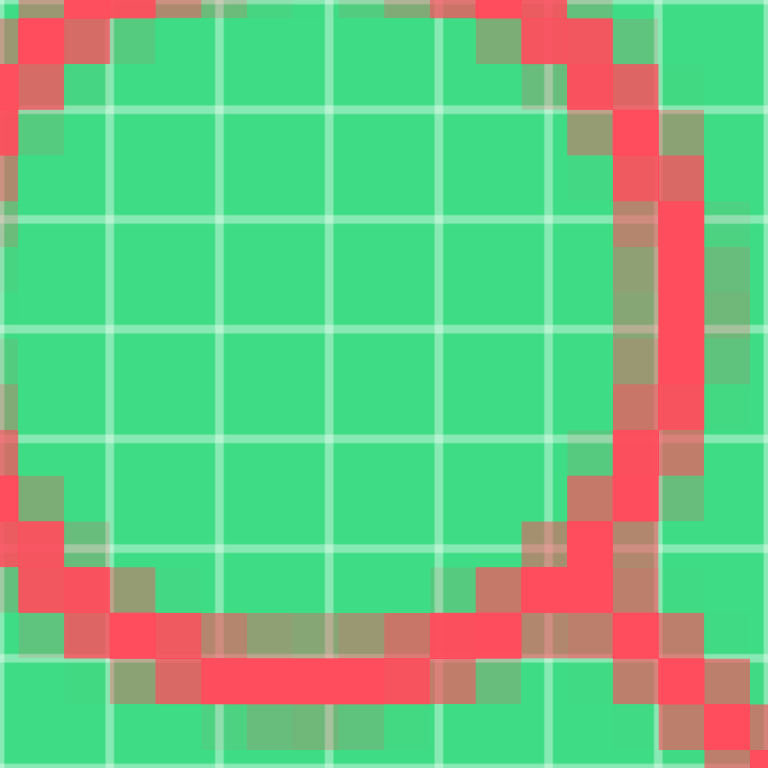
Write a WebGL 1 fragment shader that draws this background.

```glsl
precision highp float;
// Coarse pixelated red ring with a diagonal handle over a green background with a pale grid.

uniform vec2 u_resolution;

const float CELL = 0.05954; // side of one coarse pixel
const vec2 DIAGONAL = vec2(0.70711);

// Distance to the stroke outline, in cells: negative inside
float strokeDistance(vec2 p) {
  float ring = abs(length(p + 0.185) - 8.13);
  vec2 fromStart = p - 6.0;
  float along = max(dot(fromStart, DIAGONAL), 0.0);
  float handle = length(fromStart - DIAGONAL * along);
  return min(ring, handle) - 0.815;
}

// Share of a unit cell that the stroke covers
float cellCoverage(vec2 center) {
  float total = 0.0;
  for (int y = 0; y < 5; y++) {
    for (int x = 0; x < 5; x++) {
      vec2 offset = (vec2(float(x), float(y)) - 2.0) / 5.0;
      total += clamp(0.5 - 5.0 * strokeDistance(center + offset), 0.0, 1.0);
    }
  }
  return total / 25.0;
}

void main() {
  vec2 uv = gl_FragCoord.xy / u_resolution;
  uv.y = 1.0 - uv.y; // y runs down from the top
  float pixel = 1.0 / min(u_resolution.x, u_resolution.y);

  // Grid of seven squares per side, brighter where lines cross
  vec2 lineDistance = abs(fract(uv * 7.0 + 0.5) - 0.5) / 7.0;
  float soft = max(0.0015, 0.6 * pixel);
  vec2 lines = 1.0 - smoothstep(0.0056 - soft, 0.0056 + soft, lineDistance);
  vec3 color = vec3(0.243, 0.863, 0.518);
  color = mix(color, vec3(1.0), 0.38 * lines.x);
  color = mix(color, vec3(1.0), 0.38 * lines.y);

  // Snap to cell centers, easing over one pixel at the cell borders
  vec2 p = (uv - 0.41094) / CELL;
  vec2 nearest = floor(p);
  vec2 center = nearest + clamp((p - nearest - 0.5) * CELL / pixel + 0.5, 0.0, 1.0);

  color = mix(color, vec3(1.0, 0.302, 0.365), cellCoverage(center));
  gl_FragColor = vec4(color, 1.0);
}
```
